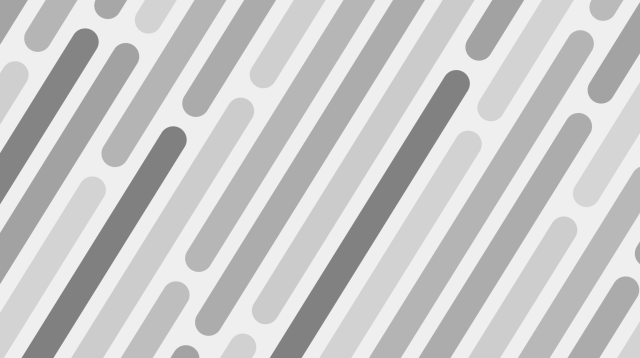
A WebGL 1 fragment shader for this background:

```glsl
precision highp float;

uniform vec2 u_resolution;

const vec2 BAR_DIR = vec2(0.528, 0.849);
const float LANE_WIDTH = 0.1177;
const float LANE_SHIFT = 2.245;
const float BAR_PERIOD = 1.413;
const float BAR_RADIUS = 0.0378;
const float CAP_GAP = 0.12;
const float PAPER_GRAY = 0.937;

// Position of the break between two bars, measured along the lane
float laneBreak(float lane) {
    float drift = 1.173 - 0.171 * lane;
    return drift + 0.236 * cos(1.963 * (lane - 10.2)) - 0.165 * cos(0.785 * lane);
}

// Signed distance to a capsule centred at the origin, lying along y
float capsule(vec2 p, float halfLength, float radius) {
    return length(vec2(p.x, max(abs(p.y) - halfLength, 0.0))) - radius;
}

// One of four grays per bar, varied slightly within its family
float barGray(float lane, float segment) {
    float pick = fract(0.35 * lane + 0.22 * (segment + 1.0) + 0.005);
    float gray = 0.50;
    gray = mix(gray, 0.655, step(0.06, pick));
    gray = mix(gray, 0.815, step(0.36, pick));
    gray = mix(gray, 0.725, step(0.71, pick));
    return gray + 0.02 * sin(2.4 * lane + 4.1 * segment);
}

void main() {
    vec2 p = gl_FragCoord.xy / u_resolution.y;
    float pixel = 1.0 / u_resolution.y;

    // Lane coordinates: across the bars, and along them from the bottom edge
    float across = dot(p, vec2(BAR_DIR.y, -BAR_DIR.x));
    float lane = floor(across / LANE_WIDTH + LANE_SHIFT + 0.5);
    float center = (lane - LANE_SHIFT) * LANE_WIDTH;
    float along = dot(p, BAR_DIR) - center * BAR_DIR.x / BAR_DIR.y;

    // Repeat bars along each lane
    float cell = (along - laneBreak(lane)) / BAR_PERIOD;
    float segment = floor(cell);
    vec2 local = vec2(across - center, (cell - segment - 0.5) * BAR_PERIOD);

    float dist = capsule(local, 0.5 * (BAR_PERIOD - CAP_GAP), BAR_RADIUS);
    float cover = 1.0 - smoothstep(-0.7 * pixel, 0.7 * pixel, dist);
    float gray = mix(PAPER_GRAY, barGray(lane, segment), cover);
    gl_FragColor = vec4(vec3(gray), 1.0);
}
```
